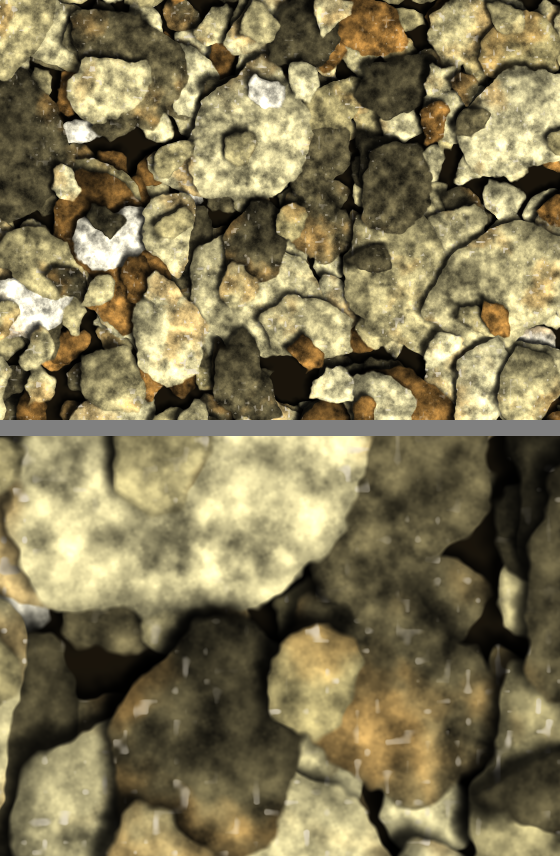
Top, the full canvas; bottom, a detail of the centre.
A WebGL 1 fragment shader for this texture:

```glsl
precision highp float;
// Draws a heap of mixed gravel: pale gritty stones, dark slate, rusty and white chips under side light.
uniform vec2 u_resolution;

const float TAU = 6.2831853;
const vec3 GAP = vec3(0.10, 0.08, 0.045);
const vec3 SAND = vec3(0.63, 0.58, 0.39);
const vec3 CREAM = vec3(0.86, 0.82, 0.62);
const vec3 SLATE = vec3(0.30, 0.275, 0.19);
const vec3 RUST = vec3(0.52, 0.38, 0.19);
const vec3 CHALK = vec3(1.0, 0.97, 0.86);
const vec3 GLINT = vec3(0.94, 0.90, 0.83);

float hash(vec2 p) {
  vec3 v = fract(vec3(p.xyx) * 0.1031);
  v += dot(v, v.yzx + 33.33);
  return fract((v.x + v.y) * v.z);
}

float noise(vec2 p) {
  vec2 i = floor(p), f = fract(p);
  f = f * f * (3.0 - 2.0 * f);
  return mix(mix(hash(i), hash(i + vec2(1.0, 0.0)), f.x),
             mix(hash(i + vec2(0.0, 1.0)), hash(i + 1.0), f.x), f.y);
}

float fbm(vec2 p) {
  float sum = 0.0, amp = 0.5;
  for (int i = 0; i < 4; i++) {
    sum += amp * noise(p);
    p = mat2(1.6, 1.2, -1.2, 1.6) * p + 7.3;
    amp *= 0.55;
  }
  return sum / 1.01;
}

float smoothMax(float a, float b, float k) {
  float h = max(k - abs(a - b), 0.0) / k;
  return max(a, b) + 0.25 * h * h * k;
}

// Distance to a rounded polygon with uneven sides, in cell units
float stoneDistance(vec2 q, vec2 id) {
  float turn = TAU * hash(id + 3.7);
  float c = cos(turn), s = sin(turn);
  q = mat2(c, s, -s, c) * q;
  q *= vec2(0.85, 1.0 + 0.45 * hash(id + 8.1));
  float d = -1.0;
  for (int k = 0; k < 7; k++) {
    vec2 key = id + vec2(float(k) * 5.3, 19.1);
    float a = TAU * (float(k) + 0.6 * hash(key)) / 7.0;
    float reach = mix(0.40, 0.60, hash(key + 31.7));
    d = smoothMax(d, dot(q, vec2(cos(a), sin(a))) - reach, 0.07);
  }
  return d;
}

// Mineral colour: mostly pale, then slate, rust and chalk
vec3 stoneBase(float kind, float tone) {
  vec3 base = mix(SAND, CREAM, tone);
  base = mix(base, SLATE * (0.75 + 0.5 * tone), step(0.56, kind));
  base = mix(base, RUST * (0.75 + 0.45 * tone), step(0.83, kind));
  return mix(base, CHALK, step(0.955, kind));
}

// Lit surface with broad blotches, fine grit and small wet glints
vec3 stoneSurface(vec2 p, vec2 q, vec2 id, float d, float grit, float spark) {
  float kind = hash(id + 41.3);
  float dark = step(0.56, kind) * step(kind, 0.955);
  float blotch = fbm(p * 9.0 + id * 3.1);
  vec3 col = stoneBase(kind, hash(id + 57.9));
  col = mix(col, RUST, 0.5 * smoothstep(0.56, 0.76, blotch));
  float form = 1.03 + 0.38 * dot(q, vec2(0.5, -0.85));
  form += 0.7 * (blotch - 0.5) - 0.25 * smoothstep(-0.10, 0.0, d);
  col *= form * (1.0 + mix(1.5, 1.9, dark) * (grit - 0.5));
  float shine = smoothstep(0.74, 0.95, spark) * smoothstep(0.38, 0.62, blotch);
  return mix(col, GLINT, shine * mix(0.65, 0.4, dark));
}

// Lays one size of stones, each with its own shadow, over what lies below
vec3 addStones(vec3 below, vec2 p, float size, float cover, float seed, float grit, float spark) {
  vec2 g = p / size;
  vec2 shadowShift = vec2(-0.009, 0.010) / size;
  for (int y = -1; y <= 1; y++) {
    for (int x = -1; x <= 1; x++) {
      vec2 cell = floor(g) + vec2(float(x), float(y));
      vec2 id = cell + seed;
      if (hash(id + 71.9) > cover) continue;
      vec2 jitter = vec2(hash(id), hash(id + 13.3)) - 0.5;
      vec2 q = g - cell - 0.5 - 0.5 * jitter;
      float d = stoneDistance(q, id);
      float shadowDistance = stoneDistance(q - shadowShift, id) * size;
      below *= mix(0.17, 1.0, smoothstep(-0.008, 0.012, shadowDistance));
      float inside = 1.0 - smoothstep(-0.0025, 0.0025, d * size);
      if (inside > 0.0) {
        below = mix(below, stoneSurface(p, q, id, d, grit, spark), inside);
      }
    }
  }
  return below;
}

void main() {
  vec2 uv = gl_FragCoord.xy / u_resolution.y;
  // Rough outlines come from bending the plane
  vec2 bend = vec2(fbm(uv * 16.0), fbm(uv * 16.0 + 40.0)) - 0.5;
  vec2 p = uv + 0.04 * bend + 3.0;
  float grit = fbm(uv * 46.0 + 11.0);
  float spark = noise(uv * 125.0 + 5.0);

  // Debris first, then boulders, then loose chips on top
  vec3 col = addStones(GAP, p, 0.085, 0.95, 10.0, grit, spark);
  col = addStones(col, p, 0.16, 0.60, 120.0, grit, spark);
  col = addStones(col, p, 0.29, 0.66, 230.0, grit, spark);
  col = addStones(col, p, 0.175, 0.26, 340.0, grit, spark);
  col = addStones(col, p, 0.08, 0.10, 450.0, grit, spark);
  gl_FragColor = vec4(clamp(col, 0.0, 1.0), 1.0);
}
```
